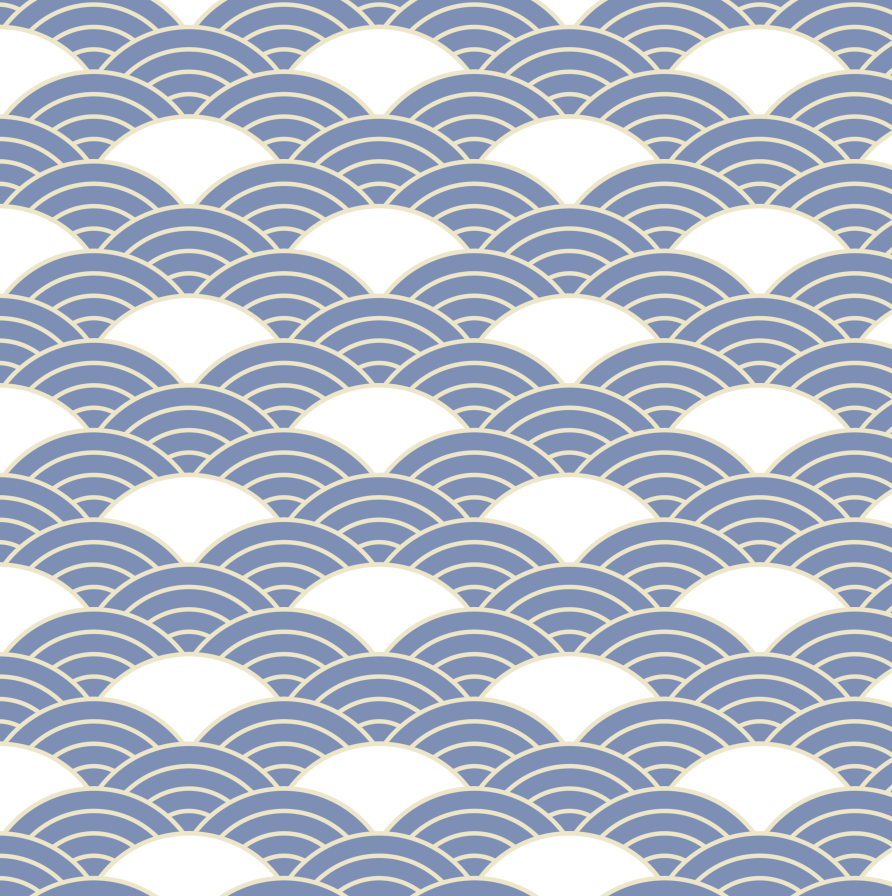
Write a WebGL 2 fragment shader that draws this pattern.

```glsl
#version 300 es
precision highp float;

#define ROWS 20.0                     // scale rows over the canvas height
#define PITCH 4.247                   // spacing of scales along a row, in rows
#define RADIUS 2.5                    // outer radius of a scale, in rows
#define RING_STEP 0.5                 // spacing of the inner rings, in rows
#define LINE_WIDTH 0.1                // width of every line, in rows
#define ORIGIN vec2(-0.03, -0.102)    // centre of the first scale, in rows
#define BLUE vec3(0.49, 0.56, 0.71)
#define CREAM vec3(0.93, 0.90, 0.79)
#define WHITE vec3(1.0)

uniform vec2 u_resolution;
out vec4 fragColor;

// Coverage of the region where the signed distance is negative
float inside(float dist, float pixel) {
    return 1.0 - smoothstep(-0.75 * pixel, 0.75 * pixel, dist);
}

// Paints the nearest scale of one row over the colour behind it
vec3 paintScale(vec3 behind, vec2 p, float row, float pixel) {
    float oddRow = mod(row, 2.0);
    float shift = 0.5 * (1.0 - oddRow);
    float column = round(p.x / PITCH - shift);
    float d = length(p - vec2((column + shift) * PITCH, row));

    // Plain white scales alternate on every other row
    bool plain = oddRow > 0.5 && mod(column + 0.5 * (row - 1.0), 2.0) < 0.5;

    // Concentric lines; a plain scale keeps only its rim
    float nearestRing = plain ? RADIUS : RING_STEP * round(d / RING_STEP);
    float line = inside(abs(d - nearestRing) - 0.5 * LINE_WIDTH, pixel);
    vec3 scale = mix(plain ? WHITE : BLUE, CREAM, line);

    // Past the rim the colour stays cream so the soft edge is clean
    scale = d > RADIUS ? CREAM : scale;
    return mix(behind, scale, inside(d - RADIUS - 0.5 * LINE_WIDTH, pixel));
}

void main() {
    float pixel = ROWS / u_resolution.y;
    vec2 p = gl_FragCoord.xy * pixel - ORIGIN;

    // Overlap rows from back (upper) to front (lower)
    float frontRow = floor(p.y - RADIUS - LINE_WIDTH);
    vec3 color = BLUE;
    for (int i = 4; i >= 0; i--) {
        color = paintScale(color, p, frontRow + float(i), pixel);
    }
    fragColor = vec4(color, 1.0);
}
```
